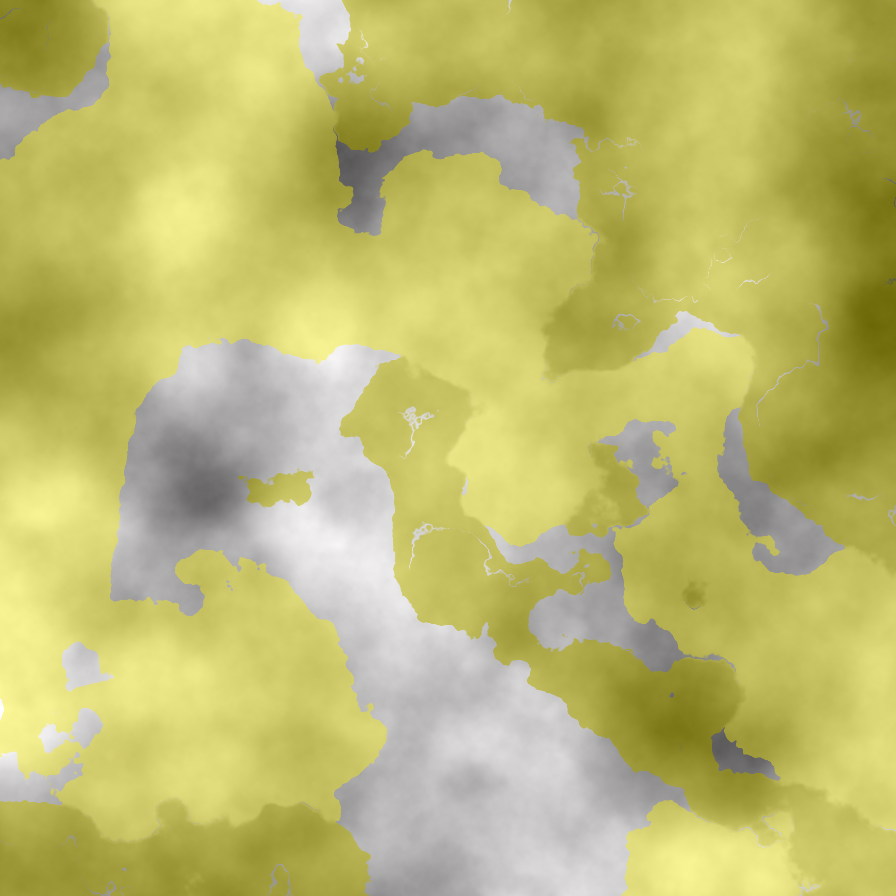
Reproduce this texture procedurally as a WebGL 1 fragment shader.

```glsl
precision highp float;
uniform vec2 u_resolution;

float hash(vec2 p) {
  vec3 q = fract(vec3(p.xyx) * 0.1031);
  q += dot(q, q.yzx + 33.33);
  return fract((q.x + q.y) * q.z);
}

float valueNoise(vec2 p) {
  vec2 cell = floor(p);
  vec2 f = fract(p);
  f = f * f * f * (f * (f * 6.0 - 15.0) + 10.0);
  float low = mix(hash(cell), hash(cell + vec2(1.0, 0.0)), f.x);
  float high = mix(hash(cell + vec2(0.0, 1.0)), hash(cell + vec2(1.0, 1.0)), f.x);
  return mix(low, high, f.y);
}

// Fractal noise centred on zero
float fbm(vec2 p) {
  float sum = 0.0;
  float amplitude = 0.5;
  for (int i = 0; i < 7; i++) {
    sum += amplitude * (valueNoise(p) - 0.5);
    p = mat2(0.8, 0.6, -0.6, 0.8) * p * 2.03 + 17.3;
    amplitude *= 0.48;
  }
  return sum;
}

void main() {
  vec2 uv = gl_FragCoord.xy / u_resolution;
  float edge = 2.0 / min(u_resolution.x, u_resolution.y);

  float cloud = fbm(uv * 5.0 + 41.0);
  float plate = fbm(uv * 4.2 + 8.0) - 0.035;

  // Open channels along the plate borders, closing to broken hairline cracks
  float channel = 0.04 + 0.8 * fbm(uv * 3.6 + 73.0);
  float crack = mix(-0.006, 0.004, valueNoise(uv * 26.0 + 5.0));
  float gap = abs(plate) - max(channel, crack);
  gap = min(gap, abs(plate - 0.12) - crack);
  float cover = smoothstep(-edge, edge, gap);

  // Raised plates are darker, most of all at their cores
  float olive = smoothstep(-0.012, 0.02, plate);
  float plateTone = 0.785 + 0.62 * cloud - 0.09 * olive - 0.25 * max(plate, 0.0);
  float cloudTone = 0.66 + 1.05 * cloud;

  vec3 yellow = vec3(plateTone + 0.01, plateTone - 0.01, plateTone - 0.39);
  vec3 grey = cloudTone + vec3(0.006, 0.0, 0.0);
  gl_FragColor = vec4(clamp(mix(grey, yellow, cover), 0.0, 1.0), 1.0);
}
```
